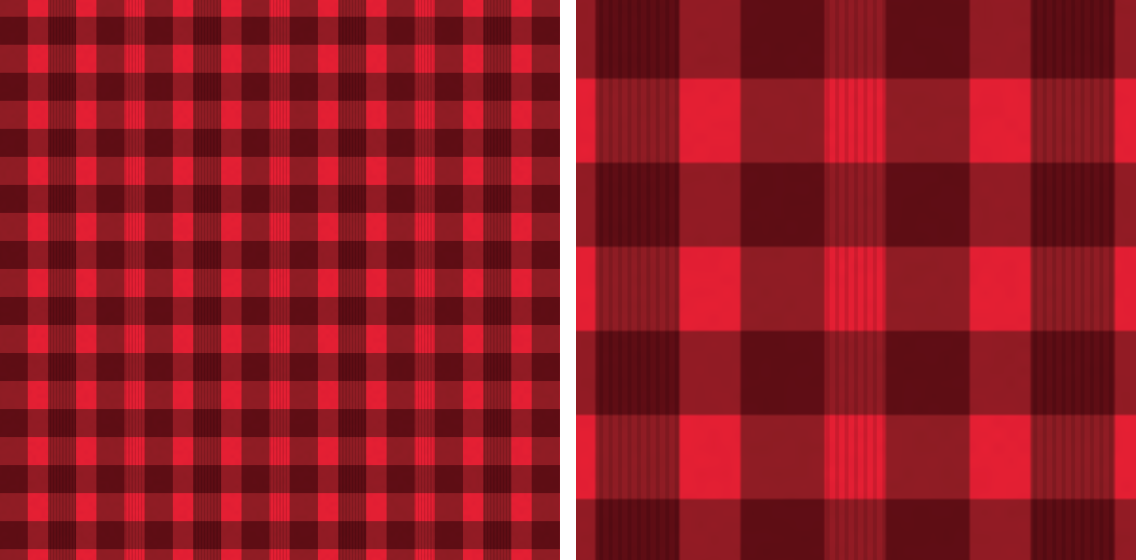
Left: the whole. Right: its middle third, enlarged.
Reproduce this pattern procedurally as a three.js fragment shader.

```glsl
// Red gingham check: bright vertical bands crossed by dark rows, with fine threads in every third band.
#define COLUMNS 11.58
#define ROWS 9.99
#define FIRST_COLUMN 0.0677
#define FIRST_ROW 0.0443
#define BRIGHT_WIDTH 0.42
#define DARK_HEIGHT 0.5
#define EDGE_SOFTNESS 0.0011
#define THREADS 178.0
#define THREAD_DEPTH 0.11
#define MOTTLE 0.025

varying vec2 vUv;

const vec3 BRIGHT_RED = vec3(0.89, 0.12, 0.20);
const vec3 BRICK_RED = vec3(0.56, 0.11, 0.14);
const vec3 SHADED_RED = vec3(0.57, 0.105, 0.14);
const vec3 MAROON = vec3(0.37, 0.05, 0.08);

float hash(vec2 p) {
  return fract(sin(dot(p, vec2(127.1, 311.7))) * 43758.5453);
}

float valueNoise(vec2 p) {
  vec2 cell = floor(p);
  vec2 f = smoothstep(0.0, 1.0, fract(p));
  float low = mix(hash(cell), hash(cell + vec2(1.0, 0.0)), f.x);
  float high = mix(hash(cell + vec2(0.0, 1.0)), hash(cell + 1.0), f.x);
  return mix(low, high, f.y);
}

// Soft-edged band centred on every integer; width is a fraction of the repeat.
float band(float t, float width, float softness) {
  float offset = abs(fract(t + 0.5) - 0.5);
  return 1.0 - smoothstep(-softness, softness, offset - 0.5 * width);
}

void main() {
  float across = (vUv.x - FIRST_COLUMN) * COLUMNS;
  float up = (vUv.y - FIRST_ROW) * ROWS;
  float columnSoftness = EDGE_SOFTNESS * COLUMNS;

  // Woven check
  float bright = band(across, BRIGHT_WIDTH, columnSoftness);
  float dark = band(up, DARK_HEIGHT, EDGE_SOFTNESS * ROWS);
  vec3 lightRow = mix(BRICK_RED, BRIGHT_RED, bright);
  vec3 darkRow = mix(MAROON, SHADED_RED, bright);
  vec3 color = mix(lightRow, darkRow, dark);

  // Fine vertical threads in one bright and one dark column out of three
  float threaded = band((across - 2.0) / 3.0, BRIGHT_WIDTH / 3.0, columnSoftness / 3.0)
                 + band((across - 0.5) / 3.0, (1.0 - BRIGHT_WIDTH) / 3.0, columnSoftness / 3.0);
  float thread = smoothstep(0.35, 0.9, 0.5 + 0.5 * cos(6.28319 * vUv.x * THREADS));
  color *= 1.0 - THREAD_DEPTH * threaded * thread;

  // Faint uneven dye
  color *= 1.0 + MOTTLE * (valueNoise(vUv * 130.0) - 0.5);

  gl_FragColor = vec4(color, 1.0);
}
```
